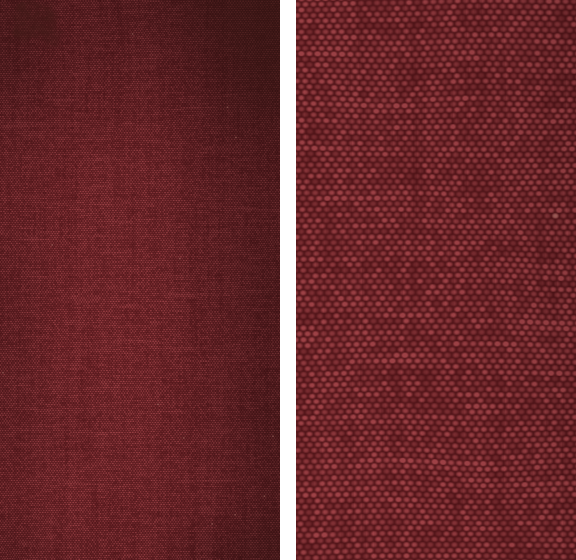
Left: the whole. Right: its middle third, enlarged.
This texture is drawn by a Shadertoy shader. Its source:

```glsl
const vec2  THREADS = vec2(104.0, 150.0);      // stitches and rows per canvas width
const vec3  GAP_RED = vec3(0.302, 0.080, 0.094);
const vec3  THREAD_PINK = vec3(0.520, 0.208, 0.225);
const vec3  WORN_BROWN = vec3(0.255, 0.103, 0.090);
const vec3  FLECK = vec3(0.62, 0.40, 0.37);
const float WANDER = 0.9;                      // drift of threads, in stitches
const float STREAK = 0.17;                     // brightness spread between threads
const float SLUB = 0.30;                       // strength of pale thick threads
const int   SAMPLES = 3;                       // antialiasing grid per side

float hash(vec2 p) {
    vec3 q = fract(vec3(p.xyx) * 0.1031);
    q += dot(q, q.yzx + 33.33);
    return fract((q.x + q.y) * q.z);
}

float noise(vec2 p) {
    vec2 i = floor(p), f = fract(p);
    f = f * f * (3.0 - 2.0 * f);
    return mix(mix(hash(i), hash(i + vec2(1, 0)), f.x),
               mix(hash(i + vec2(0, 1)), hash(i + vec2(1, 1)), f.x), f.y);
}

// Broad uneven lighting: dim top, right side and outer edges
float lighting(vec2 p) {
    float v = p.y * 0.5;
    float light = 1.08;
    light -= 0.29 * smoothstep(0.45, 1.05, p.x);
    light -= 0.10 * (1.0 - smoothstep(0.0, 0.30, p.x));
    light -= 0.25 * smoothstep(0.62, 1.03, v);
    light -= 0.06 * (1.0 - smoothstep(0.0, 0.12, v));
    return light + 0.06 * (noise(p * 4.0 + 9.0) - 0.5);
}

// Ragged worn patch near the upper left corner
float stain(vec2 p) {
    vec2 d = abs(p - vec2(0.125, 1.925)) - vec2(0.075, 0.07);
    float edge = max(d.x, d.y) + 0.04 * (noise(p * 35.0) - 0.5);
    return (1.0 - smoothstep(-0.02, 0.02, edge)) * (0.4 + 0.5 * noise(p * 60.0));
}

vec3 cloth(vec2 p) {
    // Staggered weave on slightly wandering threads
    vec2 drift = vec2(noise(p * 9.0), noise(p * 9.0 + 47.0)) - 0.5;
    vec2 q = p * THREADS + WANDER * drift;
    float row = floor(q.y);
    float column = floor(q.x * 2.0);
    q.x += 0.5 * mod(row, 2.0);
    vec2 cell = floor(q);
    vec2 f = fract(q) - 0.5;
    float stitch = 1.0 - smoothstep(0.10, 0.56, length(f * vec2(1.0, 0.85)));
    float tone = stitch * (0.55 + 0.75 * hash(cell + 3.0));

    // Long variations along weft and warp threads
    float weft = noise(vec2(p.x * 8.0, row + 200.0));
    float warp = noise(vec2(column + 400.0, p.y * 5.0));
    float band = noise(vec2(p.x * 38.0, p.y * 1.7 + 20.0));
    tone += STREAK * (weft + warp + 0.7 * band - 1.35) * (0.5 + stitch);
    float slub = smoothstep(0.87, 0.98, noise(vec2(p.x * 11.0, row + 700.0)));
    tone += SLUB * slub * (0.3 + stitch);
    vec3 color = mix(GAP_RED, THREAD_PINK, clamp(tone, -0.2, 1.2));

    // Shade, dull the dim areas, then add wear and stray lint
    float light = lighting(p);
    color *= light;
    color = mix(color, WORN_BROWN * (0.85 + 0.35 * stitch),
                0.60 * smoothstep(0.88, 0.5, light));
    color = mix(color, WORN_BROWN, 0.7 * stain(p));
    float lint = step(0.9994, hash(cell + 91.0)) * stitch;
    return mix(color, FLECK, 0.7 * lint);
}

void mainImage(out vec4 fragColor, in vec2 fragCoord) {
    vec3 sum = vec3(0.0);
    for (int j = 0; j < SAMPLES; j++)
    for (int i = 0; i < SAMPLES; i++) {
        vec2 offset = (vec2(i, j) + 0.5) / float(SAMPLES) - 0.5;
        sum += cloth((fragCoord + offset) / iResolution.x);
    }
    fragColor = vec4(sum / float(SAMPLES * SAMPLES), 1.0);
}
```
